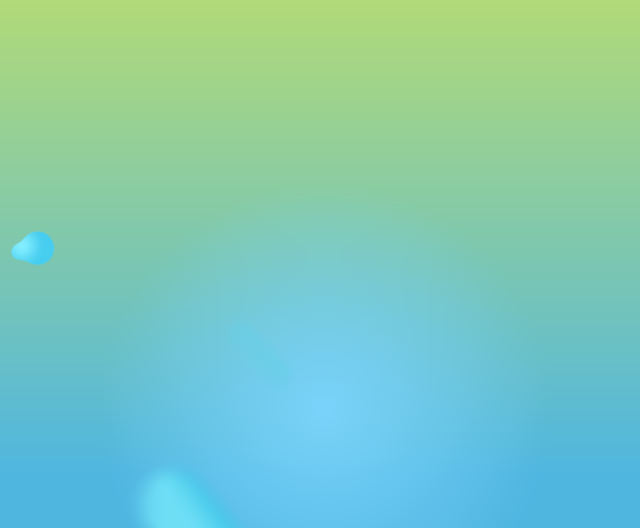
Reproduce this background procedurally as a WebGL 2 fragment shader.

```glsl
#version 300 es
precision highp float;

uniform vec2 u_resolution;
out vec4 fragColor;

float capsule(vec2 p, vec2 a, vec2 b, float radius) {
    vec2 axis = b - a;
    float t = clamp(dot(p - a, axis) / dot(axis, axis), 0.0, 1.0);
    return length(p - a - axis * t) - radius;
}

float smoothUnion(float a, float b, float k) {
    float h = clamp(0.5 + 0.5 * (b - a) / k, 0.0, 1.0);
    return mix(b, a, h) - k * h * (1.0 - h);
}

// Coverage of a shape whose edge fades over the given width
float cover(float dist, float blur) {
    return 1.0 - smoothstep(-blur, blur, dist);
}

void main() {
    // One unit is the canvas height
    vec2 p = gl_FragCoord.xy / u_resolution.y;
    p.x *= 1.2133 * u_resolution.y / u_resolution.x;
    float pixel = 1.0 / u_resolution.y;

    // Vertical gradient from blue to lime
    vec3 color = mix(vec3(0.31, 0.715, 0.88), vec3(0.695, 0.855, 0.47),
                     clamp((p.y - 0.1) / 0.9, 0.0, 1.0));

    // Round sky-blue glow
    float glow = max(1.0 - length(p - vec2(0.615, 0.227)) / 0.426, 0.0);
    color = mix(color, vec3(0.475, 0.825, 0.98), glow);

    // Faint slanted streak, clearer along its upper right side
    vec2 q = p - vec2(0.49, 0.325);
    float side = smoothstep(-0.04, 0.025, dot(q, vec2(0.73, 0.68)));
    float streak = cover(capsule(p, vec2(0.457, 0.361), vec2(0.524, 0.290), 0.026), 0.016);
    color = mix(color, vec3(0.41, 0.81, 0.90), streak * mix(0.2, 0.75, side));

    // Soft drop rising from the lower edge
    float drop = cover(capsule(p, vec2(0.328, 0.041), vec2(0.39, -0.03), 0.066), 0.026);
    float shade = smoothstep(0.0, 0.08, dot(p - vec2(0.328, 0.041), vec2(0.82, 0.57)));
    vec3 dropColor = mix(vec3(0.43, 0.87, 0.96), vec3(0.27, 0.79, 0.92), shade);
    float fade = 1.0 - 0.45 * smoothstep(0.01, 0.075, 0.328 - p.x);
    color = mix(color, dropColor, drop * fade);

    // Crisp pebble made of two merged circles
    float pebble = smoothUnion(length(p - vec2(0.071, 0.530)) - 0.0315,
                               length(p - vec2(0.036, 0.523)) - 0.0142, 0.016);
    float light = 1.0 - smoothstep(0.0, 0.045, length(p - vec2(0.041, 0.535)));
    vec3 pebbleColor = mix(vec3(0.28, 0.805, 0.94), vec3(0.51, 0.93, 1.0), light);
    color = mix(color, pebbleColor, cover(pebble, pixel));

    fragColor = vec4(color, 1.0);
}
```
